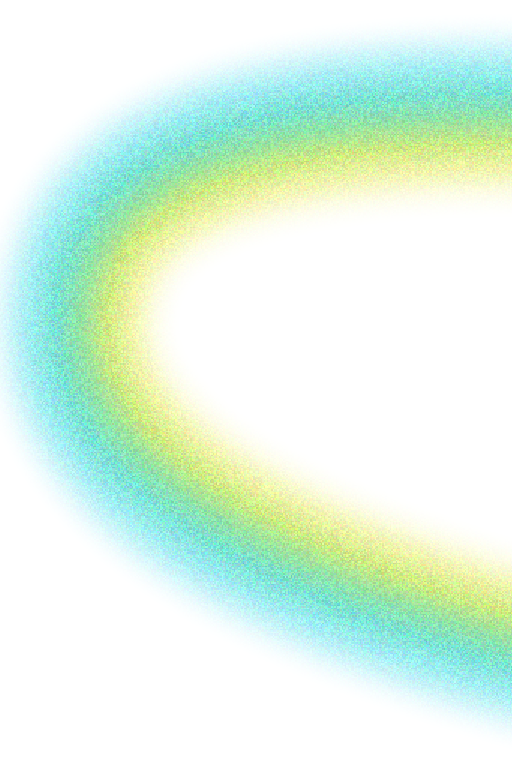
Reproduce this background procedurally as a WebGL 2 fragment shader.

```glsl
#version 300 es
precision highp float;
// Soft grainy ribbon of cyan, green and yellow sweeping round a white hollow.

#define STEPS 20           // straight pieces per arc
#define BAND_SCALE 1.0     // width of the colour band
#define GRAIN_ROWS 512.0   // grain cells over the canvas height
#define GRAIN_AMOUNT 0.42  // grain strength in the saturated colours

uniform vec2 u_resolution;
out vec4 outColor;

// Ridge of the ribbon: two quadratic arcs joined at the left tip
const vec2 TOP_END = vec2(0.703, 0.846);
const vec2 TOP_BEND = vec2(0.091, 0.857);
const vec2 LEFT_TIP = vec2(0.104, 0.564);
const vec2 LOW_BEND = vec2(0.120, 0.316);
const vec2 LOW_END = vec2(0.729, 0.147);

// Colour in rgb, signed offset from the ridge in w (positive is inside)
const int STOP_COUNT = 9;
const vec4 STOPS[STOP_COUNT] = vec4[](
  vec4(1.00, 1.00, 1.00, -0.140),
  vec4(0.85, 0.97, 0.99, -0.098),
  vec4(0.62, 0.93, 0.95, -0.065),
  vec4(0.48, 0.89, 0.83, -0.032),
  vec4(0.58, 0.89, 0.65, 0.000),
  vec4(0.81, 0.92, 0.51, 0.034),
  vec4(0.94, 0.96, 0.66, 0.065),
  vec4(0.99, 0.99, 0.88, 0.094),
  vec4(1.00, 1.00, 1.00, 0.134));

vec3 hash3(vec2 cell) {
  vec3 q = fract(cell.xyx * vec3(0.1031, 0.1030, 0.0973));
  q += dot(q, q.yxz + 33.33);
  return fract((q.xxy + q.yzz) * q.zyx);
}

vec2 arcPoint(vec2 a, vec2 b, vec2 c, float t) {
  return mix(mix(a, b, t), mix(b, c, t), t);
}

// Keeps the signed distance of smallest size while walking along one arc
float nearestOnArc(vec2 p, vec2 a, vec2 b, vec2 c, float best) {
  vec2 start = a;
  for (int i = 1; i <= STEPS; i++) {
    vec2 end = arcPoint(a, b, c, float(i) / float(STEPS));
    vec2 along = end - start;
    vec2 rel = p - start;
    float h = clamp(dot(rel, along) / dot(along, along), 0.0, 1.0);
    float d = length(rel - along * h);
    float side = along.x * rel.y - along.y * rel.x;
    if (d < abs(best)) best = side < 0.0 ? -d : d;
    start = end;
  }
  return best;
}

vec3 ribbonColor(float offset) {
  vec3 color = STOPS[0].rgb;
  for (int i = 1; i < STOP_COUNT; i++) {
    float t = clamp((offset - STOPS[i - 1].w) / (STOPS[i].w - STOPS[i - 1].w), 0.0, 1.0);
    // Ease the outermost stops into white
    if (i == 1) t *= t;
    if (i == STOP_COUNT - 1) t *= 2.0 - t;
    color = mix(color, STOPS[i].rgb, t);
  }
  return color;
}

void main() {
  vec2 p = gl_FragCoord.xy / u_resolution.y;

  float offset = nearestOnArc(p, TOP_END, TOP_BEND, LEFT_TIP, 10.0);
  offset = nearestOnArc(p, LEFT_TIP, LOW_BEND, LOW_END, offset);
  vec3 color = ribbonColor(offset / BAND_SCALE);

  // Coloured grain that fades out towards white
  float saturation = 1.0 - min(color.r, min(color.g, color.b));
  vec3 grain = hash3(floor(p * GRAIN_ROWS)) - 0.5;
  color += grain * GRAIN_AMOUNT * saturation;

  outColor = vec4(clamp(color, 0.0, 1.0), 1.0);
}
```
